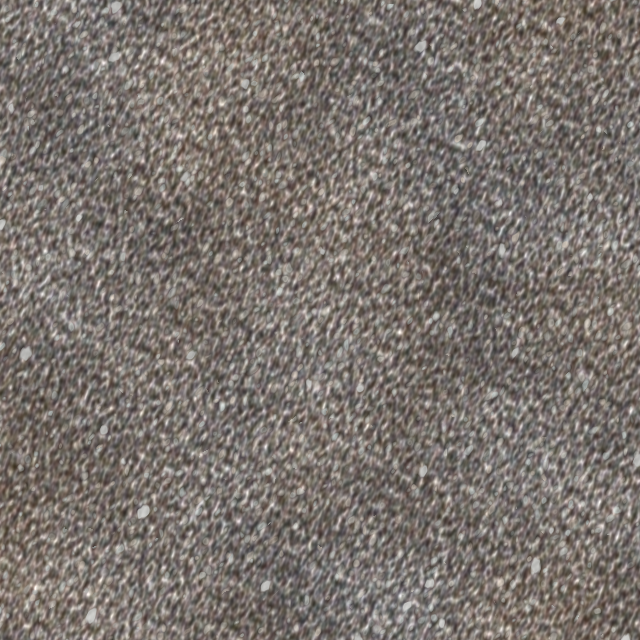
This texture is drawn by a WebGL 1 fragment shader. Its source:

```glsl
precision highp float;
uniform vec2 u_resolution;

const float GRAIN_ANGLE = 1.08;               // long axis of the grit, radians
const vec2 COARSE_FREQ = vec2(66.0, 122.0);   // along, across the grain
const vec2 FINE_FREQ = vec2(105.0, 185.0);
const float FINE_WEIGHT = 0.7;
const float MEDIAN_TONE = 0.425;
const float GRIT_CONTRAST = 0.86;
const float PATCH_CONTRAST = 0.2;
const float CHROMA = 0.045;
const float EDGE_SOFTNESS = 0.0017;
const float EDGE_ROUGHNESS = 0.003;
const float CHIP_FREQ = 74.0;
const float CHIP_SHARE = 0.36;
const float PEBBLE_FREQ = 17.0;
const float PEBBLE_SHARE = 0.13;
const vec3 BASE_TINT = vec3(0.027, -0.003, -0.023);
const vec3 WARM_SHIFT = vec3(1.0, 0.1, -0.9);
const vec3 ROSE_SHIFT = vec3(0.5, -0.6, 0.3);
const vec3 CHIP_WARM = vec3(0.75, 0.70, 0.65);
const vec3 CHIP_COOL = vec3(0.71, 0.74, 0.73);
const vec3 PEBBLE_COLOR = vec3(0.78, 0.78, 0.77);

vec2 hash2(vec2 p) {
  vec3 q = fract(vec3(p.xyx) * vec3(0.1031, 0.1030, 0.0973));
  q += dot(q, q.yzx + 33.33);
  return fract((q.xx + q.yz) * q.zy);
}

float cornerSlope(vec2 cell, vec2 offset) {
  float angle = 6.28318 * hash2(cell).x;
  return dot(vec2(cos(angle), sin(angle)), offset);
}

float gradientNoise(vec2 p) {
  vec2 i = floor(p);
  vec2 f = p - i;
  vec2 u = f * f * f * (f * (f * 6.0 - 15.0) + 10.0);
  vec2 e = vec2(1.0, 0.0);
  float low = mix(cornerSlope(i, f), cornerSlope(i + e, f - e), u.x);
  float high = mix(cornerSlope(i + e.yx, f - e.yx),
                   cornerSlope(i + e.xx, f - e.xx), u.x);
  return mix(low, high, u.y);
}

// Scattered ovals: x is coverage, y a random value of the covering stone
vec2 stones(vec2 p, float freq, float share, vec2 radii, float rough) {
  vec2 cell = floor(p * freq);
  vec2 best = vec2(0.0);
  float soft = max(EDGE_SOFTNESS, 0.8 / u_resolution.y);
  for (int y = -1; y <= 1; y++) {
    for (int x = -1; x <= 1; x++) {
      vec2 id = cell + vec2(float(x), float(y));
      vec2 place = hash2(id + 17.3);
      vec2 kind = hash2(id + 91.7);
      vec2 shape = hash2(id + 153.1);
      vec2 d = p * freq - id - place;
      float turn = (shape.x - 0.5) * 1.1;
      float c = cos(turn);
      float s = sin(turn);
      d = vec2(c * d.x + s * d.y, c * d.y - s * d.x);
      d.x /= mix(1.2, 2.0, shape.y);
      float radius = mix(radii.x, radii.y, kind.y * kind.y);
      float dist = (length(d) - radius) / freq + rough;
      float cover = step(kind.x, share) * (1.0 - smoothstep(-soft, soft, dist));
      if (cover > best.x) best = vec2(cover, place.x);
    }
  }
  return best;
}

void main() {
  vec2 uv = gl_FragCoord.xy / u_resolution.y;
  vec2 axis = vec2(cos(GRAIN_ANGLE), sin(GRAIN_ANGLE));
  vec2 p = vec2(dot(uv, axis), dot(uv, vec2(-axis.y, axis.x))) + 3.0;

  // Broad stains and a gentle unevenness
  float stain = gradientNoise(uv * 3.1 + 8.4) + 0.5 * gradientNoise(uv * 7.3 + 2.7);
  float patchTone = gradientNoise(uv * 4.7 + 31.2) + 0.7 * gradientNoise(uv * 15.0 + 5.1);

  // Fine slanted grit
  float coarse = gradientNoise(p * COARSE_FREQ);
  vec2 tilted = vec2(p.x + 0.2 * p.y, p.y - 0.2 * p.x);
  float fine = gradientNoise(tilted * FINE_FREQ + 47.0);
  float grit = coarse + FINE_WEIGHT * fine;
  float tone = MEDIAN_TONE * exp(GRIT_CONTRAST * grit + PATCH_CONTRAST * patchTone);
  float hue = gradientNoise(p * COARSE_FREQ * 0.8 + 71.0);
  float rose = gradientNoise(p * COARSE_FREQ * 0.7 + 113.0);
  vec3 color = tone + BASE_TINT;
  color += CHROMA * (WARM_SHIFT * (hue + 0.7 * stain) + ROSE_SHIFT * rose);

  // Pale chips, then a few larger pebbles
  float rough = EDGE_ROUGHNESS * fine;
  float share = CHIP_SHARE * (1.0 + 0.8 * patchTone);
  vec2 chip = stones(p, CHIP_FREQ, share, vec2(0.12, 0.34), rough);
  vec3 chipColor = mix(CHIP_WARM, CHIP_COOL, chip.y) * (1.0 + 0.3 * grit);
  float chipStrength = mix(0.4, 0.95, fract(chip.y * 7.31));
  color = mix(color, chipColor, chip.x * chipStrength);
  vec2 pebble = stones(p + 5.0, PEBBLE_FREQ, PEBBLE_SHARE, vec2(0.055, 0.14), rough);
  vec3 pebbleColor = PEBBLE_COLOR * (0.92 + 0.12 * pebble.y + 0.1 * grit);
  color = mix(color, pebbleColor, pebble.x * 0.95);

  gl_FragColor = vec4(clamp(color, 0.0, 1.0), 1.0);
}
```
